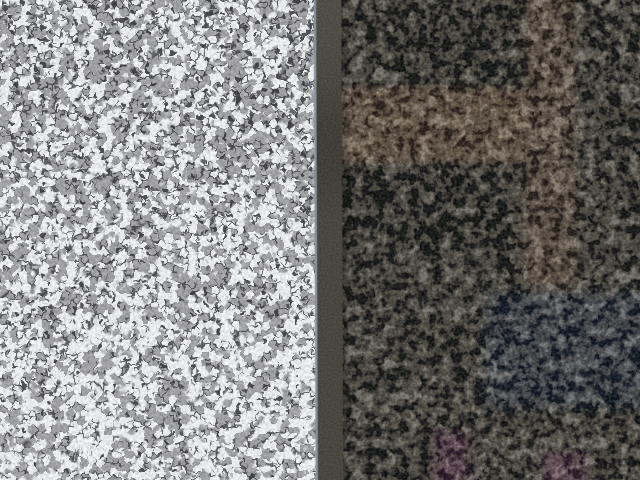
Give the GLSL for this texture, as a Shadertoy shader.

```glsl
// Pale speckled granite beside a dark polished slab, divided by a narrow grey joint.

// Layout, in units of canvas height
const float JOINT_LEFT = 0.6575;
const float JOINT_RIGHT = 0.7150;
const float JOINT_LEAN = -0.004;
const float RIM_WIDTH = 0.0050;

// Grain density, per canvas height
const float PALE_GRAINS = 64.0;
const float DARK_GRAINS = 58.0;
const float JOINT_GRIT = 260.0;

// Stone colours
const vec3 QUARTZ = vec3(0.91, 0.92, 0.92);
const vec3 FELDSPAR = vec3(0.63, 0.63, 0.64);
const vec3 MICA = vec3(0.17, 0.17, 0.19);
const vec3 BLACK_STONE = vec3(0.105, 0.11, 0.11);
const vec3 OLIVE_STONE = vec3(0.30, 0.29, 0.26);
const vec3 ASH_STONE = vec3(0.47, 0.46, 0.43);
const vec3 JOINT_COLOR = vec3(0.285, 0.278, 0.25);
const vec3 RIM_COLOR = vec3(0.54, 0.57, 0.61);

// Reflection tints added to the polished slab
const vec3 WARM_TINT = vec3(0.075, 0.035, 0.015);
const vec3 BLUE_TINT = vec3(-0.015, 0.004, 0.045);
const vec3 PLUM_TINT = vec3(0.07, 0.005, 0.06);

vec2 hash2(vec2 cell) {
    uvec2 q = uvec2(ivec2(cell)) * uvec2(1597334673u, 3812015801u);
    uint n = (q.x ^ q.y) * 1597334673u;
    n ^= n >> 15;
    n *= 2246822519u;
    n ^= n >> 13;
    return vec2(n & 65535u, n >> 16) / 65535.0;
}

float gradientDot(vec2 cell, vec2 offset) {
    float angle = 6.2831853 * hash2(cell).x;
    return dot(vec2(cos(angle), sin(angle)), offset);
}

float gradientNoise(vec2 p) {
    vec2 i = floor(p), f = fract(p);
    vec2 u = f * f * f * (f * (f * 6.0 - 15.0) + 10.0);
    vec2 e = vec2(1.0, 0.0);
    float low = mix(gradientDot(i, f), gradientDot(i + e, f - e), u.x);
    float high = mix(gradientDot(i + e.yx, f - e.yx), gradientDot(i + 1.0, f - 1.0), u.x);
    return mix(low, high, u.y);
}

// x: gap between the two nearest grains, y: random value of the nearest grain
vec2 crystals(vec2 p) {
    vec2 base = floor(p);
    float nearest = 8.0, second = 8.0, id = 0.0;
    for (int y = -1; y <= 1; y++)
    for (int x = -1; x <= 1; x++) {
        vec2 cell = base + vec2(x, y);
        float d = length(cell + hash2(cell) - p);
        if (d < nearest) {
            second = nearest;
            nearest = d;
            id = hash2(cell + 71.0).y;
        } else second = min(second, d);
    }
    return vec2(second - nearest, id);
}

float softBox(vec2 p, vec2 lo, vec2 hi, float soft) {
    vec2 inside = smoothstep(lo - soft, lo + soft, p) * (1.0 - smoothstep(hi - soft, hi + soft, p));
    return inside.x * inside.y;
}

vec3 paleGranite(vec2 p) {
    vec2 q = p * PALE_GRAINS;
    vec2 warped = q + 0.5 * vec2(gradientNoise(q * 1.7), gradientNoise(q * 1.7 + 37.0));
    vec2 grain = crystals(warped);
    float cloud = gradientNoise(p * 7.0 + 3.0);
    float bright = 0.10 * (0.55 - p.y) + 0.12 * cloud;
    float white = smoothstep(0.34, 0.54, grain.y + 0.7 * gradientNoise(q * 0.8) + bright);
    vec3 color = mix(FELDSPAR, QUARTZ, white);
    color += 0.13 * gradientNoise(q * 2.6 + 11.0);
    // Dark flecks gather along grain seams and in small clots
    float seam = 1.0 - smoothstep(0.04, 0.25, grain.x);
    float patches = smoothstep(-0.10, 0.22, gradientNoise(q * 0.75 + 19.0) - bright);
    float clot = smoothstep(0.26, 0.44, gradientNoise(warped * 1.15 + 53.0) - bright);
    return mix(color, MICA, max(0.72 * seam * patches, 0.82 * clot));
}

vec3 darkGranite(vec2 p) {
    vec2 q = p * DARK_GRAINS;
    float warm = max(softBox(p, vec2(0.70, 0.66), vec2(1.11, 0.82), 0.015),
                     0.75 * softBox(p, vec2(1.09, 0.40), vec2(1.20, 1.10), 0.025));
    float blue = softBox(p, vec2(1.01, 0.15), vec2(1.40, 0.39), 0.025);
    float plum = max(softBox(p, vec2(0.90, -0.1), vec2(0.98, 0.10), 0.025),
                     softBox(p, vec2(1.13, -0.1), vec2(1.22, 0.06), 0.020));
    float shade = max(softBox(p, vec2(0.70, 0.50), vec2(1.07, 0.65), 0.025),
                      softBox(p, vec2(0.81, 0.84), vec2(1.09, 0.98), 0.025));
    // Mottled minerals, from black through olive to ash
    vec2 warped = q + 0.6 * vec2(gradientNoise(q * 1.4 + 5.0), gradientNoise(q * 1.4 + 83.0));
    float mineral = 0.75 * gradientNoise(warped * 0.75) + 0.45 * gradientNoise(q * 1.6 + 29.0)
                  + 0.30 * (crystals(warped * 1.3).y - 0.5) + 0.16 * gradientNoise(p * 9.0)
                  + 0.07 * warm - 0.11 * shade;
    vec3 color = mix(BLACK_STONE, OLIVE_STONE, smoothstep(-0.30, 0.06, mineral));
    color = mix(color, ASH_STONE, smoothstep(0.06, 0.50, mineral));
    color += 0.12 * gradientNoise(q * 3.1 + 47.0);
    color += WARM_TINT * warm + BLUE_TINT * blue + PLUM_TINT * plum;
    return color * mix(0.78, 1.0, smoothstep(JOINT_RIGHT, JOINT_RIGHT + 0.02, p.x));
}

vec3 jointStrip(vec2 p) {
    float light = 1.0 + 0.10 * smoothstep(0.75, 1.0, p.y) - 0.12 * softBox(p, vec2(0.0, 0.60), vec2(2.0, 0.78), 0.08);
    return JOINT_COLOR * light + 0.06 * gradientNoise(p * JOINT_GRIT);
}

void mainImage(out vec4 fragColor, in vec2 fragCoord) {
    vec2 p = fragCoord / iResolution.y;
    float pixel = 1.0 / iResolution.y;
    float x = p.x - JOINT_LEAN * p.y;
    vec3 strip = mix(RIM_COLOR, jointStrip(p), smoothstep(-pixel, pixel, x - JOINT_LEFT - RIM_WIDTH));
    vec3 color = mix(paleGranite(p), strip, smoothstep(-pixel, pixel, x - JOINT_LEFT));
    color = mix(color, darkGranite(p), smoothstep(-pixel, pixel, x - JOINT_RIGHT));
    fragColor = vec4(clamp(color, 0.0, 1.0), 1.0);
}
```
